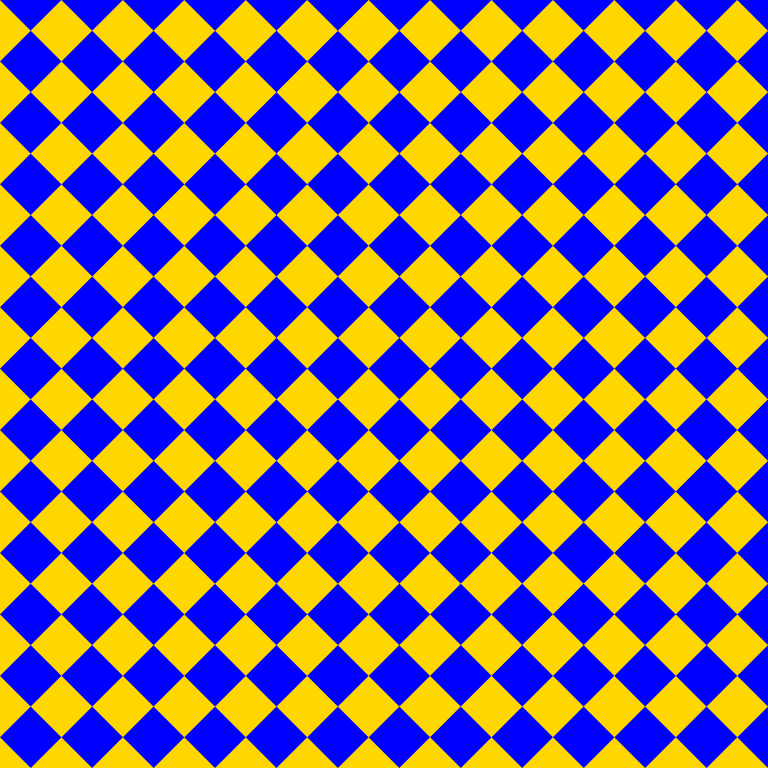
Give the GLSL for this pattern, as a WebGL 2 fragment shader.

```glsl
#version 300 es
precision highp float;
// A two-colour harlequin check: blue diamonds on gold, touching at their tips.
// The canvas is cut into square cells with fract, and each cell holds one
// diamond, drawn from its signed distance with edges one pixel soft.

uniform vec2 u_resolution;
out vec4 fragColor;

const float REPEATS = 12.5;       // cells across and down the canvas
const float HALF_DIAGONAL = 0.5;  // centre to tip, in cells
const vec3 GOLD = vec3(1.0, 0.843, 0.0);
const vec3 BLUE = vec3(0.0, 0.0, 1.0);

// Signed distance to the edges of a square standing on its corner.
float diamondDistance(vec2 p, float halfDiagonal) {
    return (abs(p.x) + abs(p.y) - halfDiagonal) * inversesqrt(2.0);
}

void main() {
    float cellsPerPixel = REPEATS / min(u_resolution.x, u_resolution.y);

    // Position within the cell, measured from its centre
    vec2 cell = fract(gl_FragCoord.xy * cellsPerPixel) - 0.5;

    // Antialiased diamond over the ground
    float edge = diamondDistance(cell, HALF_DIAGONAL);
    float coverage = clamp(0.5 - edge / cellsPerPixel, 0.0, 1.0);

    fragColor = vec4(mix(GOLD, BLUE, coverage), 1.0);
}
```
